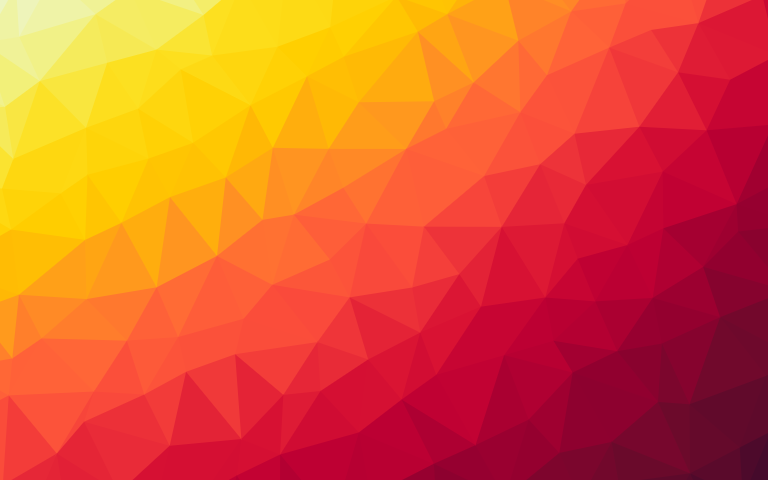
Reproduce this background procedurally as a WebGL 2 fragment shader.

```glsl
#version 300 es
precision highp float;

uniform vec2 u_resolution;
out vec4 fragColor;

const float CELL_SIZE = 0.116;     // mesh spacing, in canvas heights
const float MESH_ANGLE = 0.45;     // tilt of the mesh, in radians
const float JITTER = 0.62;         // vertex scatter, in cells
const float FACET_VARIATION = 0.03;
const float BOW = 0.10;            // bend of the colour bands
const float FAN = 0.20;            // turn of the darker bands
const float FAN_START = 0.40;

const int STOPS = 14;
const float STOP_AT[STOPS] = float[](
    0.0, 0.10, 0.17, 0.27, 0.325, 0.385, 0.455,
    0.53, 0.575, 0.63, 0.70, 0.80, 0.90, 1.0);
const vec3 STOP_COLOR[STOPS] = vec3[](
    vec3(0.93, 0.96, 0.76), vec3(0.95, 0.94, 0.47), vec3(0.99, 0.88, 0.13),
    vec3(1.00, 0.81, 0.00), vec3(1.00, 0.72, 0.02), vec3(1.00, 0.58, 0.13),
    vec3(1.00, 0.39, 0.22), vec3(0.98, 0.29, 0.23), vec3(0.92, 0.18, 0.22),
    vec3(0.85, 0.07, 0.20), vec3(0.75, 0.00, 0.20), vec3(0.57, 0.00, 0.185),
    vec3(0.42, 0.04, 0.17), vec3(0.27, 0.04, 0.17));

vec2 hash2(vec2 p) {
    vec3 h = fract(p.xyx * vec3(0.1031, 0.1030, 0.0973));
    h += dot(h, h.yzx + 33.33);
    return fract((h.xx + h.yz) * h.zy);
}

mat2 rotation(float angle) {
    float c = cos(angle), s = sin(angle);
    return mat2(c, s, -s, c);
}

vec3 palette(float t) {
    vec3 color = STOP_COLOR[0];
    for (int i = 1; i < STOPS; i++) {
        float blend = (t - STOP_AT[i - 1]) / (STOP_AT[i] - STOP_AT[i - 1]);
        color = mix(color, STOP_COLOR[i], clamp(blend, 0.0, 1.0));
    }
    return color;
}

// Diagonal ramp from the top left, with bowed and fanned bands
float ramp(vec2 p) {
    vec2 q = vec2(p.x * u_resolution.y / u_resolution.x, 1.0 - p.y);
    float along = 0.5 * (q.x + q.y);
    float across = q.x - q.y;
    return along + BOW * across * across
         + FAN * max(along - FAN_START, 0.0) * across;
}

vec2 meshVertex(vec2 id) {
    return id + JITTER * (hash2(id + 71.0) - 0.5);
}

// Signed distance to the line a-b, negative on its left side
float edgeDistance(vec2 p, vec2 a, vec2 b) {
    vec2 e = normalize(b - a);
    return dot(p - a, vec2(e.y, -e.x));
}

// Adds one flat facet: colour in rgb, coverage in a
void addFacet(inout vec4 sum, vec2 g, vec2 a, vec2 b, vec2 c, float pixel) {
    float d = max(edgeDistance(g, a, b),
              max(edgeDistance(g, b, c), edgeDistance(g, c, a)));
    float coverage = clamp(0.5 - d / pixel, 0.0, 1.0);
    if (coverage <= 0.0) return;
    vec2 center = (a + b + c) / 3.0;
    vec2 p = rotation(MESH_ANGLE) * center * CELL_SIZE;
    float shade = FACET_VARIATION * (hash2(floor(center * 64.0)).x - 0.5);
    sum += vec4(palette(ramp(p) + shade), 1.0) * coverage;
}

void main() {
    vec2 p = gl_FragCoord.xy / u_resolution.y;
    vec2 g = rotation(-MESH_ANGLE) * p / CELL_SIZE;
    float pixel = 1.0 / (u_resolution.y * CELL_SIZE);
    vec4 sum = vec4(0.0);

    // Each nearby quad is split along its shorter diagonal
    for (int y = -1; y <= 1; y++) {
        for (int x = -1; x <= 1; x++) {
            vec2 id = floor(g) + vec2(x, y);
            vec2 a = meshVertex(id);
            vec2 b = meshVertex(id + vec2(1.0, 0.0));
            vec2 c = meshVertex(id + vec2(1.0, 1.0));
            vec2 d = meshVertex(id + vec2(0.0, 1.0));
            if (distance(a, c) < distance(b, d)) {
                addFacet(sum, g, a, b, c, pixel);
                addFacet(sum, g, a, c, d, pixel);
            } else {
                addFacet(sum, g, a, b, d, pixel);
                addFacet(sum, g, b, c, d, pixel);
            }
        }
    }
    fragColor = vec4(sum.rgb / max(sum.a, 0.001), 1.0);
}
```
